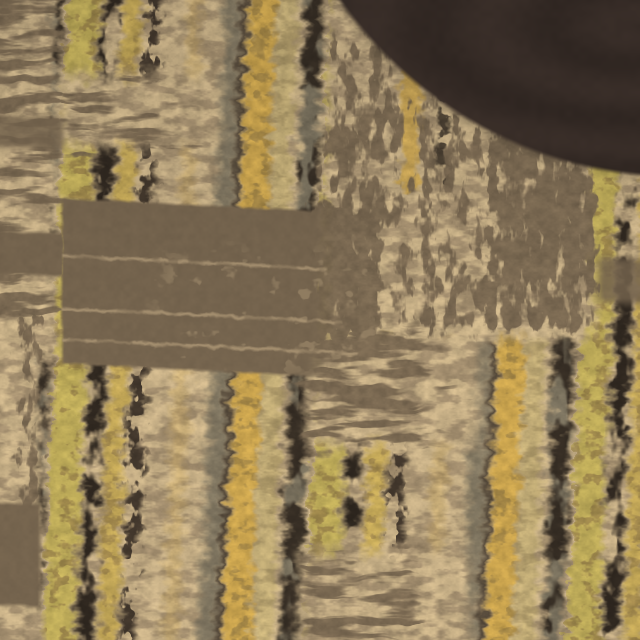
A WebGL 1 fragment shader for this texture:

```glsl
precision highp float;
uniform vec2 u_resolution;

const vec3 CREAM = vec3(0.77, 0.68, 0.52);
const vec3 SAND = vec3(0.62, 0.54, 0.42);
const vec3 TAUPE = vec3(0.45, 0.385, 0.30);
const vec3 GOLD = vec3(0.78, 0.63, 0.29);
const vec3 LIME = vec3(0.73, 0.66, 0.33);
const vec3 OLIVE = vec3(0.52, 0.43, 0.24);
const vec3 SLATE = vec3(0.45, 0.42, 0.35);
const vec3 BLACK = vec3(0.18, 0.15, 0.12);
const vec3 SOLE = vec3(0.205, 0.165, 0.145);

float hash(vec2 p) {
  return fract(sin(dot(p, vec2(127.1, 311.7))) * 43758.5453);
}

float noise(vec2 p) {
  vec2 i = floor(p), f = fract(p);
  f = f * f * (3.0 - 2.0 * f);
  return mix(mix(hash(i), hash(i + vec2(1, 0)), f.x),
             mix(hash(i + vec2(0, 1)), hash(i + vec2(1, 1)), f.x), f.y);
}

float fbm(vec2 p) {
  float sum = 0.0, amp = 0.57;
  for (int i = 0; i < 3; i++) {
    sum += amp * noise(p);
    p = p * 2.03 + 17.3;
    amp *= 0.5;
  }
  return sum;
}

float band(float x, float lo, float hi, float soft) {
  return smoothstep(lo - soft, lo + soft, x) * (1.0 - smoothstep(hi - soft, hi + soft, x));
}

float box(vec2 p, vec2 lo, vec2 hi, float soft) {
  return band(p.x, lo.x, hi.x, soft) * band(p.y, lo.y, hi.y, soft);
}

// Repeating set of coloured yarn columns with ragged edges
vec3 yarnColumns(vec2 p, vec3 ground) {
  float stitch = abs(fract(p.y * 48.0 + noise(p * 25.0)) - 0.5);
  float ragged = 0.026 * (fbm(p * vec2(55.0, 75.0)) - 0.5) + 0.009 * (stitch - 0.25);
  float s = fract((p.x + 0.04 * p.y - 0.105 + ragged) / 0.41);
  float gaps = smoothstep(0.34, 0.54, fbm(p * vec2(40.0, 26.0)));
  float specks = smoothstep(0.46, 0.60, fbm(p * vec2(75.0, 50.0) + 9.0));
  float shade = 0.7 * smoothstep(0.50, 0.70, fbm(p * vec2(60.0, 75.0) + 31.0));
  vec3 lime = mix(LIME, OLIVE, shade), gold = mix(GOLD, OLIVE, shade * 0.8);
  vec3 c = ground;
  c = mix(c, lime, 0.92 * band(s, 0.0, 0.125, 0.02));
  c = mix(c, BLACK, gaps * band(s, 0.135, 0.20, 0.022));
  c = mix(c, mix(gold, lime, 0.5), 0.85 * band(s, 0.215, 0.285, 0.02));
  c = mix(c, BLACK * 1.4, specks * band(s, 0.295, 0.36, 0.022));
  c = mix(c, GOLD, 0.25 * band(s, 0.46, 0.52, 0.025));
  c = mix(c, SLATE, 0.85 * band(s, 0.60, 0.67, 0.03));
  c = mix(c, BLACK * 1.3, 0.75 * band(s, 0.662, 0.69, 0.016));
  c = mix(c, gold, 0.95 * band(s, 0.692, 0.795, 0.017));
  c = mix(c, LIME, 0.3 * band(s, 0.80, 0.88, 0.02));
  return mix(c, mix(SLATE, BLACK, gaps), 0.95 * band(s, 0.91, 0.982, 0.022));
}

// Areas where the columns give way to plain pile
float plainArea(vec2 p) {
  float m = box(p, vec2(-0.1), vec2(0.085, 0.56), 0.012);
  m = max(m, box(p, vec2(-0.1, 0.5), vec2(0.062, 1.1), 0.012));
  m = max(m, box(p, vec2(0.09, 0.12), vec2(0.34, 0.23), 0.02));
  m = max(m, box(p, vec2(0.48, 0.52), vec2(0.75, 0.695), 0.02));
  m = max(m, box(p, vec2(0.47, 0.86), vec2(0.735, 1.1), 0.02));
  return max(m, box(p, vec2(0.51, -0.1), vec2(0.925, 0.53), 0.012));
}

// How densely flat taupe yarn covers the pile: x across, y down
vec2 taupeCover(vec2 p) {
  float across = 0.45 * box(p, vec2(-0.1), vec2(0.1, 0.50), 0.02);
  across = max(across, 0.40 * box(p, vec2(0.09, 0.12), vec2(0.33, 0.24), 0.03));
  across = max(across, 0.62 * box(p, vec2(0.47, 0.52), vec2(0.68, 0.69), 0.06));
  across = max(across, 0.44 * box(p, vec2(0.47, 0.86), vec2(0.66, 1.1), 0.03));
  float down = 0.58 * box(p, vec2(0.51, 0.06), vec2(0.62, 0.36), 0.03);
  down = max(down, 0.88 * box(p, vec2(0.47, 0.32), vec2(0.60, 0.54), 0.03));
  down = max(down, 0.40 * box(p, vec2(0.60, 0.16), vec2(0.77, 0.52), 0.03));
  down = max(down, 0.74 * box(p, vec2(0.76, 0.20), vec2(0.93, 0.52), 0.016));
  down = max(down, 0.56 * box(p, vec2(0.03, 0.49), vec2(0.065, 0.8), 0.012));
  return vec2(across, down);
}

float flatPatches(vec2 p) {
  float m = band(p.x, 0.097, 0.50, 0.004 + 0.02 * smoothstep(0.3, 0.5, p.x));
  m *= band(p.y, 0.31, 0.568, 0.004);
  m = max(m, box(p, vec2(-0.1, 0.365), vec2(0.1, 0.432), 0.005));
  m = max(m, 0.8 * box(p, vec2(-0.1, 0.185), vec2(0.10, 0.235), 0.008));
  m = max(m, box(p, vec2(-0.1, 0.79), vec2(0.062, 0.95), 0.005));
  return max(m, 0.85 * box(p, vec2(0.935, 0.36), vec2(1.1, 0.43), 0.01));
}

// Thin pale seams across the large flat patch
float seams(vec2 p) {
  float m = 0.0;
  for (int i = 0; i < 3; i++) {
    float k = float(i);
    float y = 0.40 + 0.099 * k - 0.017 * k * k + 0.006 * (fbm(p * 75.0 + k) - 0.5);
    float worn = mix(0.5, 1.0, smoothstep(0.2, 0.6, noise(vec2(p.x * 70.0, k * 7.0))));
    m = max(m, worn * box(p, vec2(0.097, y - 0.0025), vec2(0.51 + 0.025 * k, y + 0.0025), 0.0025));
  }
  return m;
}

void main() {
  vec2 p = gl_FragCoord.xy / u_resolution;
  p.y = 1.0 - p.y; // measured downward from the top edge
  vec2 frayed = p + 0.03 * (vec2(fbm(p * 60.0), fbm(p * 60.0 + 40.0)) - 0.5);
  vec2 tilted = p - vec2(0.0, 0.05 * (p.x - 0.1)) + 0.12 * (frayed - p);

  // Woven pile and columns
  float curl = fbm(p * vec2(42.0, 85.0));
  vec3 pile = mix(SAND, CREAM, smoothstep(0.30, 0.62, curl));
  vec3 color = mix(yarnColumns(p, pile), pile, plainArea(frayed));
  color = mix(color, GOLD, 0.8 * box(frayed, vec2(0.628, 0.08), vec2(0.655, 0.30), 0.006));
  color = mix(color, BLACK, 0.8 * smoothstep(0.42, 0.56, fbm(p * 60.0))
    * box(frayed, vec2(0.687, 0.13), vec2(0.705, 0.31), 0.005));

  // Streaks and flat patches
  float wave = 0.012 * fbm(p * 22.0);
  float rowGrain = fbm(vec2(p.x * 14.0, (p.y + wave) * 85.0));
  float columnGrain = fbm(vec2((p.x + wave) * 85.0, p.y * 38.0));
  vec2 grain = (vec2(rowGrain, columnGrain) - 0.5) * 1.4 + 0.5;
  vec2 cover = taupeCover(frayed);
  vec2 streak = smoothstep(-0.15, 0.15, cover - grain) * smoothstep(0.0, 0.25, cover);
  color = mix(color, TAUPE, 0.92 * max(streak.x, streak.y));
  color *= 0.87 + 0.26 * fbm(p * vec2(90.0, 100.0));
  vec3 felt = TAUPE * (0.96 + 0.08 * fbm(p * 100.0));
  color = mix(color, felt, flatPatches(tilted));
  float flecks = smoothstep(0.62, 0.74, fbm(p * vec2(42.0, 50.0) + 5.0));
  color = mix(color, SAND, 0.6 * flecks * box(p, vec2(0.25, 0.40), vec2(0.6, 0.58), 0.04));
  color = mix(color, SAND * 1.06, 0.85 * seams(tilted));
  color *= 0.95 + 0.07 * smoothstep(0.0, 0.6, p.y);

  // Curved dark sole with faint ridges
  float edge = length(p - vec2(1.06, -0.37)) - 0.646;
  float ring = length((p - vec2(1.0, 0.04)) / vec2(0.45, 0.2));
  vec3 sole = SOLE * (1.0 + 0.08 * sin(ring * 15.0) + 0.06 * (noise(p * 90.0) - 0.5));
  color *= 1.0 - 0.12 * (1.0 - smoothstep(0.0, 0.02, edge));
  color = mix(color, sole, 1.0 - smoothstep(-0.005, 0.005, edge));
  gl_FragColor = vec4(color, 1.0);
}
```
